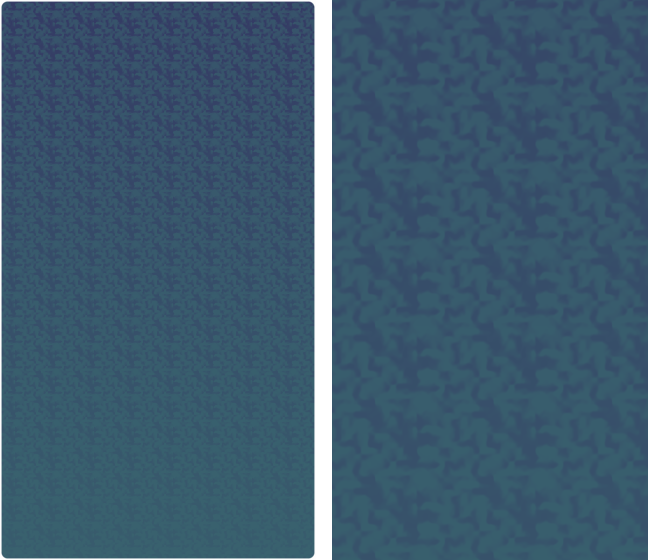
Left: the whole. Right: its middle third, enlarged.
Reproduce this texture procedurally as a WebGL 1 fragment shader.

```glsl
precision highp float;
// A rounded teal panel with a repeating mottled grain that darkens to indigo at the top.

uniform vec2 u_resolution;

const vec3 TEAL = vec3(0.222, 0.382, 0.432);
const vec3 INDIGO = vec3(0.203, 0.215, 0.390);
const vec3 PAPER = vec3(0.992);

const float CELLS_ACROSS = 136.0;           // grain cells per canvas width
const vec2 TILE_CELLS = vec2(17.0, 11.0);   // cells in one repeating tile
const float MARGIN = 0.0050;
const float CORNER_RADIUS = 0.019;
const float EDGE_SOFTNESS = 0.0026;

float hash(vec2 p, float seed) {
  vec3 q = fract(vec3(p.xyx) * vec3(0.1031, 0.1030, 0.0973) + seed * 0.137);
  q += dot(q, q.yzx + 33.33);
  return fract((q.x + q.y) * q.z);
}

// Value noise that wraps after the given number of cells.
float tiledNoise(vec2 p, vec2 period, float seed) {
  vec2 cell = floor(p);
  vec2 f = fract(p);
  f = f * f * (3.0 - 2.0 * f);
  vec2 lo = mod(cell, period);
  vec2 hi = mod(cell + 1.0, period);
  float bottom = mix(hash(lo, seed), hash(vec2(hi.x, lo.y), seed), f.x);
  float top = mix(hash(vec2(lo.x, hi.y), seed), hash(hi, seed), f.x);
  return mix(bottom, top, f.y);
}

// Small, slightly warped blobs, from 0 (light) to 1 (dark).
float mottle(vec2 p, vec2 period) {
  vec2 warp = vec2(tiledNoise(p, period, 1.0), tiledNoise(p, period, 2.0)) - 0.5;
  float blobs = tiledNoise(p + 0.8 * warp, period, 3.0);
  return smoothstep(0.18, 0.84, blobs);
}

float roundedBox(vec2 p, vec2 halfSize, float radius) {
  vec2 d = abs(p) - halfSize + radius;
  return length(max(d, 0.0)) + min(max(d.x, d.y), 0.0) - radius;
}

void main() {
  vec2 p = gl_FragCoord.xy / u_resolution.x;
  vec2 canvas = u_resolution / u_resolution.x;
  float height = p.y / canvas.y;

  // Both the tint and the contrast of the grain grow upwards.
  float grain = mottle(p * CELLS_ACROSS, TILE_CELLS) - 0.5;
  float shade = 0.06 + 0.57 * pow(height, 1.2);
  float contrast = mix(0.15, 0.58, height);
  vec3 panel = mix(TEAL, INDIGO, clamp(shade + contrast * grain, 0.0, 1.0));

  // Rounded panel on a pale ground.
  float edge = roundedBox(p - 0.5 * canvas, 0.5 * canvas - MARGIN, CORNER_RADIUS);
  float softness = max(EDGE_SOFTNESS, 0.75 / u_resolution.x);
  float outside = smoothstep(-softness, softness, edge);
  gl_FragColor = vec4(mix(panel, PAPER, outside), 1.0);
}
```
